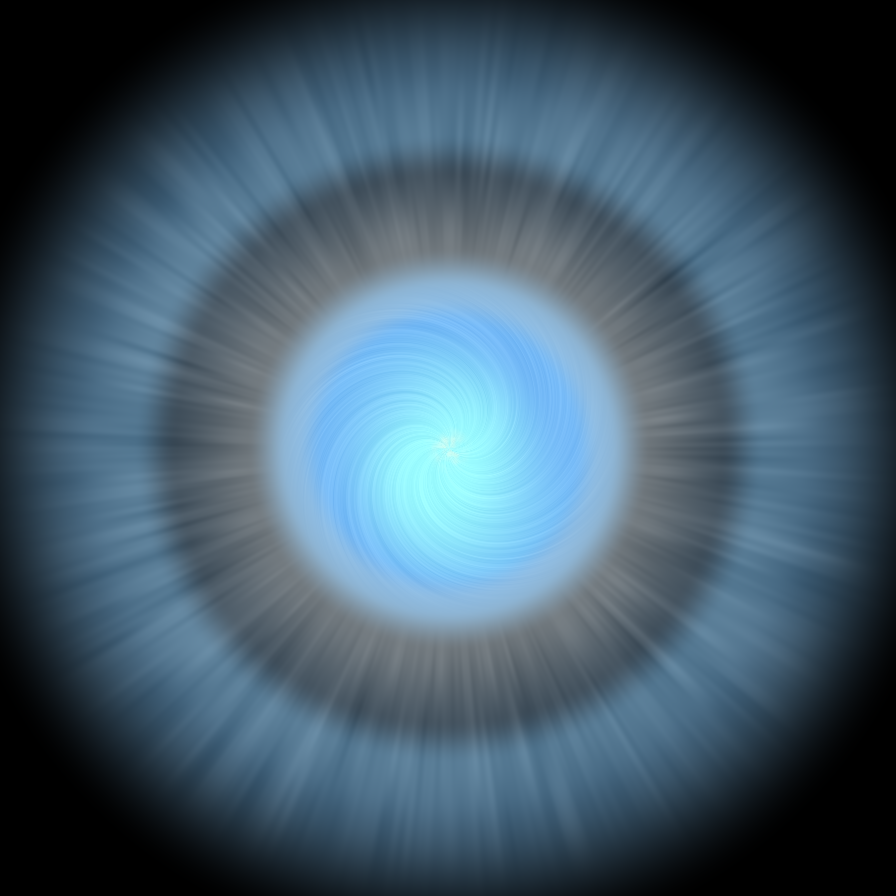
A Shadertoy shader for this background:

```glsl
// Glowing blue swirl inside soft concentric halos with fine radial streaks.

const float TAU = 6.2831853;

float hash(vec2 cell) {
    return fract(sin(dot(cell, vec2(127.1, 311.7))) * 43758.5453);
}

// Smooth noise over (turns, radius) that wraps around the full circle.
float streakNoise(float turns, float radius, float count) {
    vec2 q = vec2(fract(turns) * count, radius);
    vec2 cell = floor(q);
    vec2 f = q - cell;
    f = f * f * (3.0 - 2.0 * f);
    float nextX = mod(cell.x + 1.0, count);
    float low = mix(hash(cell), hash(vec2(nextX, cell.y)), f.x);
    float high = mix(hash(cell + vec2(0.0, 1.0)), hash(vec2(nextX, cell.y + 1.0)), f.x);
    return mix(low, high, f.y);
}

// Several streak widths summed, centred on zero.
float streaks(float turns, float radius) {
    float sum = 0.0;
    float weight = 0.4;
    float count = 90.0;
    for (int i = 0; i < 3; i++) {
        sum += weight * (streakNoise(turns, radius + float(i) * 17.0, count) - 0.5);
        weight *= 0.85;
        count *= 2.0;
    }
    return sum;
}

// Halo colours, from the dark surround inwards.
vec3 haloColor(float r) {
    vec3 warmGray = mix(vec3(0.45, 0.48, 0.50), vec3(0.26, 0.32, 0.37), smoothstep(0.21, 0.325, r));
    vec3 steelBlue = mix(vec3(0.35, 0.49, 0.59), vec3(0.28, 0.41, 0.51), smoothstep(0.35, 0.43, r));
    vec3 color = mix(warmGray, steelBlue, smoothstep(0.302, 0.352, r));
    color *= 1.0 - smoothstep(0.39, 0.57, r);
    vec3 paleRing = mix(vec3(0.56, 0.74, 0.89), vec3(0.55, 0.68, 0.78), smoothstep(0.16, 0.205, r));
    return mix(color, paleRing, 1.0 - smoothstep(0.182, 0.226, r));
}

// Bright core: a cyan glow drawn out along two broad spiral arms.
vec3 coreColor(vec2 p, float r, float angle) {
    float arms = cos(2.0 * (angle - 13.0 * r) - 0.6);
    float d = length(p - vec2(-0.005, -0.018)) * (1.0 - 0.12 * arms);
    float glow = 1.0 - smoothstep(0.025, 0.155, d);
    return mix(vec3(0.46, 0.73, 0.97), vec3(0.61, 0.99, 1.0), glow);
}

void mainImage(out vec4 fragColor, in vec2 fragCoord) {
    vec2 p = (fragCoord - 0.5 * iResolution.xy) / min(iResolution.x, iResolution.y);
    p -= vec2(0.001, -0.001);
    float r = length(p);
    float angle = atan(p.y, p.x);
    float turns = angle / TAU;

    vec3 color = haloColor(r);
    color = mix(color, coreColor(p, r, angle), 1.0 - smoothstep(0.138, 0.169, r));

    // Straight rays across the outer halos
    float rayMask = smoothstep(0.19, 0.26, r) * (1.0 - smoothstep(0.36, 0.54, r));
    color += vec3(0.19, 0.185, 0.18) * streaks(turns, r * 9.0) * rayMask;

    // Curved strands inside the core
    float strandMask = 1.0 - smoothstep(0.13, 0.20, r);
    color += vec3(0.13, 0.10, 0.06) * streaks(turns - 2.6 * r, r * 14.0) * strandMask;

    // Pale speckle where the strands meet
    float speckle = streakNoise(turns - 2.6 * r, r * 180.0, 14.0);
    color += vec3(0.20, 0.0, -0.05) * speckle * (1.0 - smoothstep(0.005, 0.03, r));

    fragColor = vec4(clamp(color, 0.0, 1.0), 1.0);
}
```
